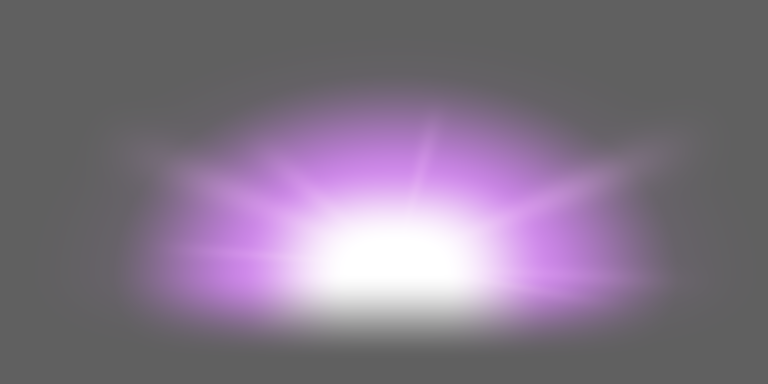
Reproduce this background procedurally as a Shadertoy shader.

```glsl
// A violet burst of light low on a grey ground: a wide elliptical glow,
// a fan of soft rays and a white core, all dimmed towards the floor.
// Lengths are in canvas heights; each layer is mixed over the last.

// 1 inside, fading smoothly to 0 between the two distances.
float fade(float inner, float outer, float d) {
    return 1.0 - smoothstep(inner, outer, d);
}

// Distance to an ellipse-like shape with separate upper and lower radii.
float domeDistance(vec2 p, float width, float top, float bottom, float power) {
    vec2 q = abs(p) / vec2(width, p.y > 0.0 ? top : bottom);
    return pow(pow(q.x, power) + pow(q.y, power), 1.0 / power);
}

// Each ray holds its angle, angular width, reach and strength.
const vec4 RAYS[8] = vec4[8](
    vec4(0.40, 0.09, 0.98, 0.50), vec4(1.31, 0.07, 0.47, 0.36),
    vec4(2.43, 0.09, 0.54, 0.40), vec4(2.73, 0.10, 0.92, 0.42),
    vec4(3.07, 0.04, 0.68, 0.42), vec4(3.60, 0.08, 0.54, 0.35),
    vec4(-0.18, 0.04, 0.64, 0.42), vec4(-0.06, 0.05, 0.88, 0.25));

float rayLight(vec2 p) {
    float angle = atan(p.y, p.x);
    float radius = length(p);
    float dark = 1.0;
    for (int i = 0; i < 8; i++) {
        vec4 ray = RAYS[i];
        float turn = mod(angle - ray.x + 3.14159, 6.28318) - 3.14159;
        float beam = exp(-turn * turn / (ray.y * ray.y));
        dark *= 1.0 - ray.w * beam * fade(0.2, ray.z, radius);
    }
    return 1.0 - dark;
}

void mainImage(out vec4 fragColor, in vec2 fragCoord) {
    vec2 uv = fragCoord / iResolution.y;
    float centerX = 0.515 * iResolution.x / iResolution.y;
    vec2 p = uv - vec2(centerX, 0.28);

    vec3 ground = vec3(0.376);
    vec3 violet = vec3(0.80, 0.51, 0.92);
    vec3 pink = vec3(0.90, 0.68, 0.95);

    // Wide glow with a faint outer halo
    float glow = fade(0.45, 1.05, domeDistance(p, 0.77, 0.54, 0.40, 2.0));
    float halo = fade(0.40, 1.00, domeDistance(p, 1.00, 0.66, 0.40, 2.0));
    vec3 color = mix(ground, violet, max(glow, 0.16 * halo));

    // Pink bloom and rays
    float bloom = fade(0.3, 1.0, domeDistance(p, 0.50, 0.36, 0.40, 2.0));
    color = mix(color, pink, 0.75 * bloom);
    color = mix(color, pink, rayLight(p - vec2(0.0, 0.03)));

    // White core, flatter at the sides than an ellipse
    float core = fade(0.4, 1.3, domeDistance(p, 0.31, 0.22, 0.45, 2.6));
    color = mix(color, vec3(1.0), core);

    // Light sinks into the ground below
    color = mix(ground, color, smoothstep(0.06, 0.29, uv.y));
    fragColor = vec4(color, 1.0);
}
```
